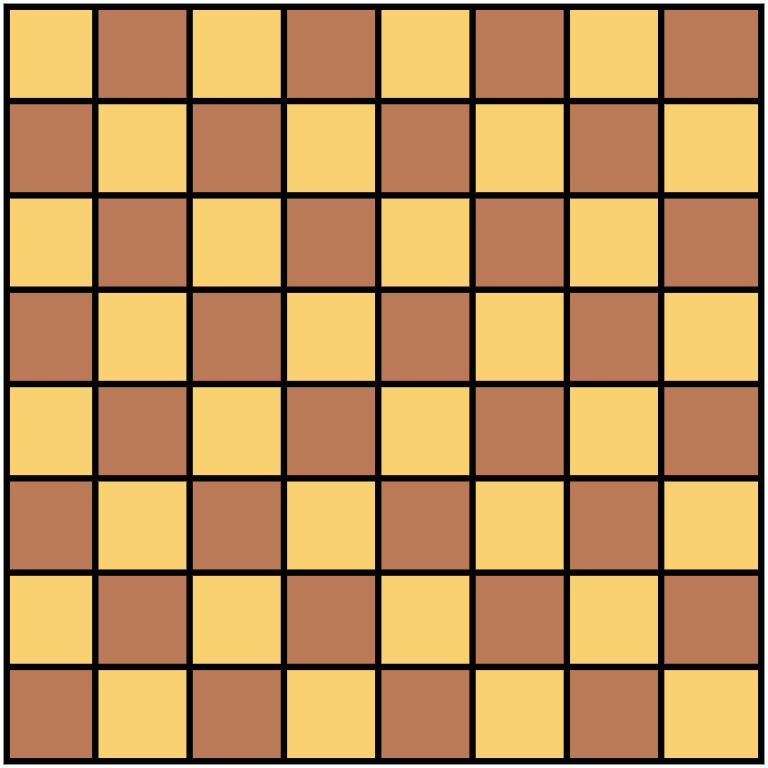
This pattern is drawn by a three.js fragment shader. Its source:

```glsl
// Eight by eight checkerboard of tan and yellow squares, ruled in black on a white margin.
varying vec2 vUv;

const float CELLS = 8.0;
const float FRAME_INSET = 0.0088;           // canvas edge to centre of the frame line
const float LINE_WIDTH = 0.0083;
const vec2 GRID_SHIFT = vec2(-0.0075, 0.0); // inner rules sit left of centre

const vec3 TAN = vec3(0.73, 0.48, 0.34);
const vec3 YELLOW = vec3(0.98, 0.82, 0.44);
const vec3 INK = vec3(0.008, 0.006, 0.005);
const vec3 PAPER = vec3(0.99, 1.0, 0.99);

// Antialiased coverage of the region where the distance is negative.
float coverage(float dist, float pixel) {
  return clamp(0.5 - dist / pixel, 0.0, 1.0);
}

float boxDistance(vec2 p, float halfSize) {
  vec2 d = abs(p) - halfSize;
  return max(d.x, d.y);
}

void main() {
  float pixel = max(fwidth(vUv.x), fwidth(vUv.y));
  float halfLine = 0.5 * LINE_WIDTH;
  float halfBoard = 0.5 - FRAME_INSET;
  float pitch = 2.0 * halfBoard / CELLS;
  vec2 centred = vUv - 0.5;

  // Checker squares; the outer columns absorb the grid shift.
  vec2 grid = (centred - GRID_SHIFT) / pitch + 0.5 * CELLS;
  vec2 cell = clamp(floor(grid), 0.0, CELLS - 1.0);
  float parity = mod(cell.x + cell.y, 2.0);
  vec3 color = mix(TAN, YELLOW, parity);

  // Inner rules
  vec2 nearestRule = clamp(floor(grid + 0.5), 1.0, CELLS - 1.0);
  vec2 ruleDistance = abs(grid - nearestRule) * pitch;
  float rules = coverage(min(ruleDistance.x, ruleDistance.y) - halfLine, pixel);
  color = mix(color, INK, rules);

  // Frame and margin
  float board = boxDistance(centred, halfBoard);
  color = mix(INK, color, coverage(board + halfLine, pixel));
  color = mix(PAPER, color, coverage(board - halfLine, pixel));

  gl_FragColor = vec4(color, 1.0);
}
```
